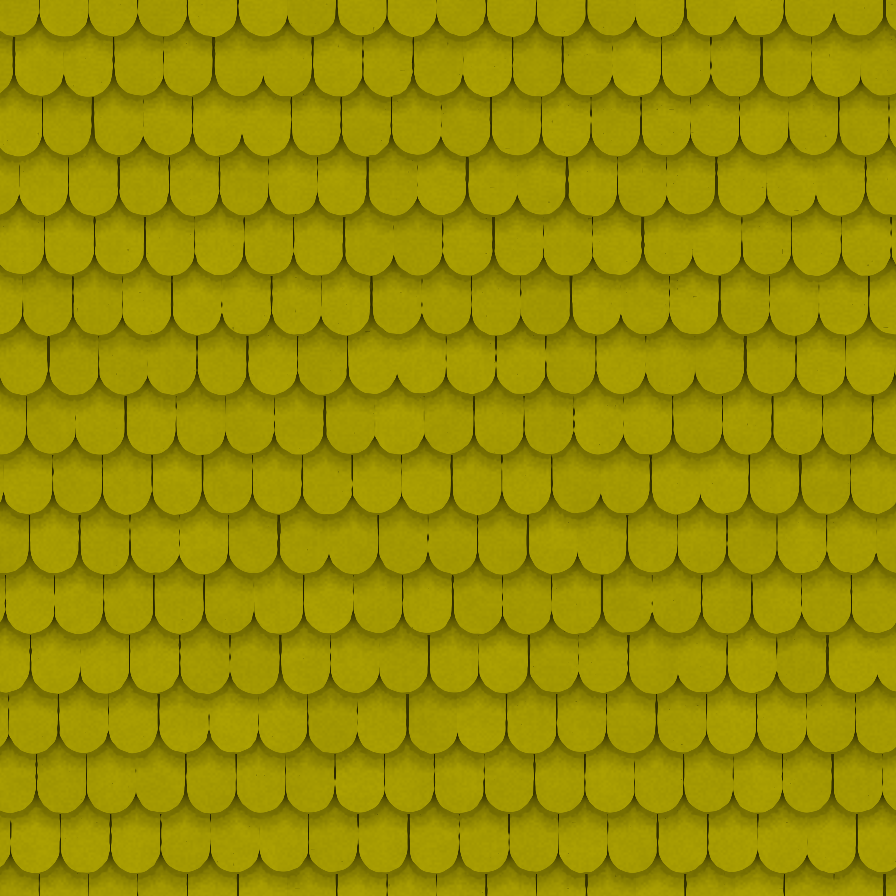
This texture is drawn by a WebGL 1 fragment shader. Its source:

```glsl
precision highp float;

uniform vec2 u_resolution;

float hash(vec2 p) {
  return fract(sin(dot(p, vec2(127.1, 311.7))) * 43758.5453);
}

// Value noise that wraps over the canvas
float noise(vec2 uv, float cells) {
  vec2 p = uv * cells;
  vec2 i = floor(p);
  vec2 f = fract(p);
  f = f * f * (3.0 - 2.0 * f);
  vec2 a = mod(i, cells);
  vec2 b = mod(i + 1.0, cells);
  return mix(mix(hash(a), hash(vec2(b.x, a.y)), f.x),
             mix(hash(vec2(a.x, b.y)), hash(b), f.x), f.y);
}

// Distances to the two nearest tiles of a row, and the tone of the nearest
vec3 tileRow(float x, float y, float row) {
  row = mod(row, 15.0);
  x -= 0.24 + row * 7.0 / 15.0 + 0.06 * (hash(vec2(row, 71.0)) - 0.5);
  float cell = floor(x);
  vec3 nearest = vec3(9.0, 9.0, 0.0);
  for (int i = -1; i <= 1; i++) {
    float tile = cell + float(i);
    vec2 id = vec2(mod(tile, 18.0), row);
    float shift = 0.045 * (hash(id + 3.7) - 0.5);
    float lift = 0.035 * hash(id + 19.3);
    vec2 q = vec2(x - tile - 0.5 - shift, min(y - 0.5 - lift, 0.0));
    float d = length(q) - 0.491;
    if (d < nearest.x) nearest = vec3(d, nearest.x, hash(id + 41.9));
    else nearest.y = min(nearest.y, d);
  }
  return nearest;
}

// Brightness below a row: tile rim, soft shadow and dark crease
float shade(vec2 d, float grain) {
  d = max(d, 0.0);
  float edge = d.x + 0.05 * (grain - 0.5);
  float rim = mix(0.74, 0.83, smoothstep(0.09, 0.15, edge));
  float light = mix(rim, 1.0, smoothstep(0.12, 0.46, edge));
  float crease = exp(-9.0 * (d.x + d.y));
  return light * (1.0 - 0.87 * crease);
}

void main() {
  vec2 uv = gl_FragCoord.xy / u_resolution;
  float pixel = 18.0 / min(u_resolution.x, u_resolution.y);

  // Lengths are in tile widths: 18 tiles across, 15 rows of height 1.2
  float x = uv.x * 18.0;
  float t = uv.y * 15.0 - 0.375;
  float row = floor(t);
  float y = fract(t) * 1.2;

  float grain = noise(uv, 360.0);
  float rough = 0.022 * (noise(uv, 150.0) - 0.5);
  vec3 front = tileRow(x, y, row);
  vec3 above = tileRow(x, y - 1.2, row + 1.0);
  front.xy += rough;
  above.xy += rough;

  // Tile faces over the shadowed gaps
  float face = shade(above.xy, grain) * (0.985 + 0.035 * front.z);
  float gap = shade(front.xy, grain);
  float cover = 1.0 - smoothstep(-0.4 * pixel, 0.4 * pixel, front.x);
  float light = mix(gap, face, cover);

  // Fine grain, faint stains and rare specks
  light *= 1.0 + 0.05 * (grain - 0.5) + 0.03 * (noise(uv, 40.0) - 0.5);
  light *= 1.0 - 0.25 * smoothstep(0.97, 1.0, noise(uv + 0.37, 230.0));

  vec3 olive = vec3(0.645, 0.603, 0.008);
  gl_FragColor = vec4(olive * light, 1.0);
}
```
